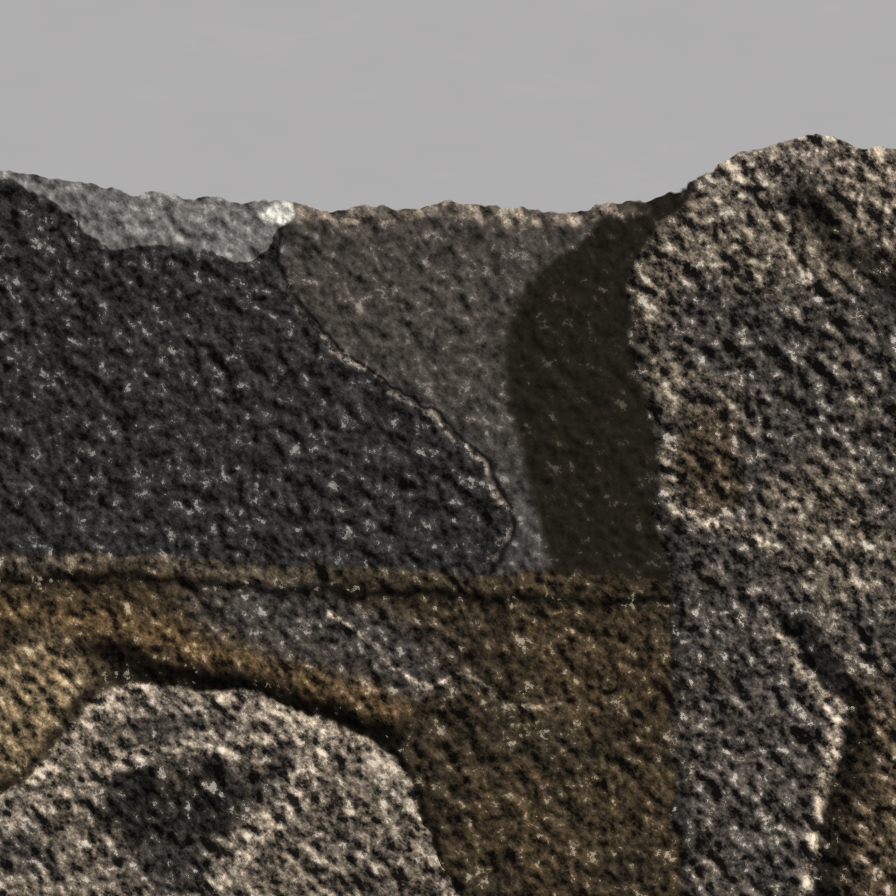
Give the GLSL for this texture, as a Shadertoy shader.

```glsl
// Weathered stone slabs, a cast shadow and rough boulders under a plain grey sky
#define SKY vec3(.69, .685, .685)
#define UMBER vec3(.14, .125, .1)
#define SLATE vec3(.18, .176, .17)
#define STONE vec3(.27, .25, .23)
#define EARTH vec3(.245, .205, .15)
#define CLAY vec3(.37, .335, .29)
#define SAND vec3(.54, .49, .43)
#define GLINT vec3(.86, .84, .79)
#define GRAIN 105.0
#define RELIEF 2.3
#define RAGGED .024
#define LIGHT vec2(.004, .005)

// Outlines sampled at nine equal steps
const float SKYLINE[9] = float[9](.81, .79, .783, .768, .772, .764, .785, .846, .832);
const float CHIP[9] = float[9](.802, .785, .759, .724, .729, .721, .716, .711, .755);
const float PANEL[9] = float[9](.54, .561, .556, .525, .456, .382, .336, .31, .307);
const float SHADE[9] = float[9](.615, .605, .592, .581, .568, .564, .574, .608, .674);
const float TALL[9] = float[9](.758, .753, .75, .746, .737, .729, .707, .707, .775);
const float LOW[9] = float[9](.1, .18, .232, .234, .229, .212, .182, .134, -.02);

float hash(vec2 p) {
    vec3 q = fract(p.xyx * .1031);
    q += dot(q, q.yzx + 33.33);
    return fract((q.x + q.y) * q.z);
}

float noise(vec2 p) {
    vec2 i = floor(p), f = fract(p);
    f *= f * (3.0 - 2.0 * f);
    return mix(mix(hash(i), hash(i + vec2(1, 0)), f.x),
               mix(hash(i + vec2(0, 1)), hash(i + 1.0), f.x), f.y);
}

float fbm(vec2 p) {
    float sum = 0.0, amp = .44;
    for (int k = 0; k < 4; k++) {
        sum += amp * noise(p);
        p = mat2(1.6, 1.2, -1.2, 1.6) * p + 3.7;
        amp *= .63;
    }
    return sum;
}

// Smooth curve through nine samples
float curve(float v[9], float t) {
    t = clamp(t, 0.0, .9999) * 8.0;
    int i = int(t);
    float f = t - float(i), a = v[max(i - 1, 0)], b = v[i], c = v[i + 1], d = v[min(i + 2, 8)];
    return b + .5 * f * (c - a + f * (2.0 * a - 5.0 * b + 4.0 * c - d + f * (3.0 * (b - c) + d - a)));
}

float segment(vec2 p, vec2 a, vec2 b) {
    p -= a; b -= a;
    return length(p - b * clamp(dot(p, b) / dot(b, b), 0.0, 1.0));
}

// Soft stroke through three points
float stroke(vec2 p, vec2 a, vec2 b, vec2 c, float width) {
    return 1.0 - smoothstep(0.0, width, min(segment(p, a, b), segment(p, b, c)));
}

float oval(vec2 p, vec2 c, vec2 r) { return 1.0 - smoothstep(.6, 1.15, length((p - c) / r)); }
float side(float d, float soft) { return smoothstep(-soft, soft, d); }
float line(float d, float width) { return exp(-d * d / (width * width)); }

void mainImage(out vec4 fragColor, in vec2 fragCoord) {
    vec2 p = fragCoord / iResolution.xy;
    float edge = 1.2 / iResolution.y;
    vec2 w = p + RAGGED * (vec2(fbm(p * 22.0), fbm(p * 22.0 + 9.0)) - .5);
    float broad = fbm(p * 11.0 + 4.0), grain = fbm(p * GRAIN);
    mat2 skew = mat2(56, 34, 56, -34);
    float relief = fbm(skew * p) - fbm(skew * (p + LIGHT));
    float flecks = smoothstep(.42, .62, fbm(p * 80.0 + 5.0));
    float patches = smoothstep(.36, .63, broad);

    // Middle slab and cast shadow; alpha holds roughness
    float t = (w.y - .355) / .398;
    vec4 s = vec4(mix(STONE, vec3(.3, .29, .28), .5 * smoothstep(.6, .4, p.y)), .55);
    s = mix(s, vec4(UMBER, .35), side(p.x - curve(SHADE, t), .008));

    // Dark left panel with a glinting rim
    float rim = curve(PANEL, t) - w.x;
    s = mix(s, vec4(SLATE, .85), side(rim, edge * 1.5));
    s.rgb *= 1.0 - .6 * line(rim + .005, .004);
    s.rgb = mix(s.rgb, SAND, .8 * flecks * line(rim - .004, .005) * smoothstep(.72, .6, p.y));

    // Light top lip and broken chip
    float top = curve(SKYLINE, w.x) - w.y;
    float lip = side(.017 - top, .004) * side(w.x - .31, .005) * side(.72 - w.x, .01);
    s.rgb = mix(s.rgb, SAND, lip * (.4 + .6 * flecks));
    float chip = side(w.y - curve(CHIP, w.x / .32), edge * 2.0) * side(.32 - w.x, .004);
    s = mix(s, vec4(.42, .41, .395, .5), chip);
    s.rgb = mix(s.rgb, GLINT, oval(w, vec2(.31, .763), vec2(.018, .014)));

    // Lower wall with lip, oblique ridge and crack
    float drop = .385 - .045 * p.x - w.y;
    vec3 c = mix(EARTH, UMBER * 1.3, .5 * patches);
    c = mix(c, STONE * .92, oval(w + vec2(0, .25 * (p.x - .36)), vec2(.36, .29), vec2(.17, .06)));
    c = mix(c, CLAY, .75 * line(drop - .008, .009) * smoothstep(.65, .1, p.x));
    c *= 1.0 - .6 * line(drop - .027, .006);
    vec2 a = vec2(-.02, .325), b = vec2(.13, .305), d = vec2(.44, .212);
    c *= 1.0 - .65 * stroke(w + vec2(0, .027), a, b, d, .035);
    c = mix(c, vec3(.36, .29, .2), .9 * stroke(w, a, b, d, .033));
    c = mix(c, vec3(.43, .37, .28), oval(w, vec2(.045, .21), vec2(.085, .1)));
    float crack = max(stroke(w, vec2(.37, .32), vec2(.475, .235), vec2(.515, .25), .006),
                      stroke(w, vec2(.515, .25), vec2(.56, .212), vec2(.63, .212), .006));
    c = mix(c, SAND * 1.2, crack * (.35 + .65 * flecks));
    s = mix(s, vec4(c, .9), side(drop, .003));

    // Low boulder with a sandy crown
    float depth = curve(LOW, w.x / .52) - w.y;
    s.rgb *= 1.0 - .5 * line(depth + .012, .012) * side(.5 - p.x, .02);
    c = mix(STONE * .8, CLAY, patches);
    c = mix(c, SAND, .7 * smoothstep(.06, .005, depth));
    c *= 1.0 - .35 * oval(w, vec2(.2, .11), vec2(.11, .06));
    float spur = stroke(w, vec2(.37, .18), vec2(.33, .12), vec2(.22, -.02), .03);
    float crest = stroke(w, vec2(.02, .08), vec2(.13, .155), vec2(.36, .185), .02);
    c = mix(c, SAND, .8 * max(spur, crest));
    s = mix(s, vec4(c, 1.1), side(depth, .003) * side(.52 - w.x, .003));

    // Tall boulder with hollow, lump and bright seams
    float inside = w.x - curve(TALL, w.y / .8);
    c = mix(STONE * .9, CLAY, patches);
    c = mix(c, SAND, .6 * smoothstep(.1, .01, top));
    c = mix(c, EARTH, .7 * oval(w, vec2(.79, .48), vec2(.045, .07)));
    c = mix(c, STONE * .95, .85 * oval(w, vec2(.85, .19), vec2(.095, .24)));
    c = mix(c, EARTH, .75 * oval(w, vec2(.97, .06), vec2(.06, .2)));
    c *= 1.0 - .6 * stroke(w, vec2(.9, .775), vec2(.94, .725), vec2(1.02, .67), .04);
    float brow = stroke(w, vec2(.738, .5), vec2(.755, .43), vec2(.86, .39), .013);
    a = vec2(.865, .3); b = vec2(.935, .2); d = vec2(.895, -.02);
    c *= 1.0 - .55 * stroke(w - vec2(.02, 0), a, b, d, .035);
    c = mix(c, SAND * 1.15, .8 * max(brow, stroke(w, a, b, d, .013)));
    c *= mix(.55, 1.0, smoothstep(0.0, .03, inside));
    s = mix(s, vec4(c, 1.15), side(inside, .003));

    // Grain, directional relief and mineral glints
    c = s.rgb * max(.25, 1.0 + s.a * (2.1 * (grain - .5) + RELIEF * relief));
    c = mix(c, GLINT, .5 * s.a * smoothstep(.66, .86, grain + .4 * relief));

    // Sky above the skyline
    vec3 sky = SKY + .012 * (fbm(p * vec2(12, 30)) - .5);
    fragColor = vec4(clamp(mix(sky, c, side(top, edge)), 0.0, 1.0), 1.0);
}
```
